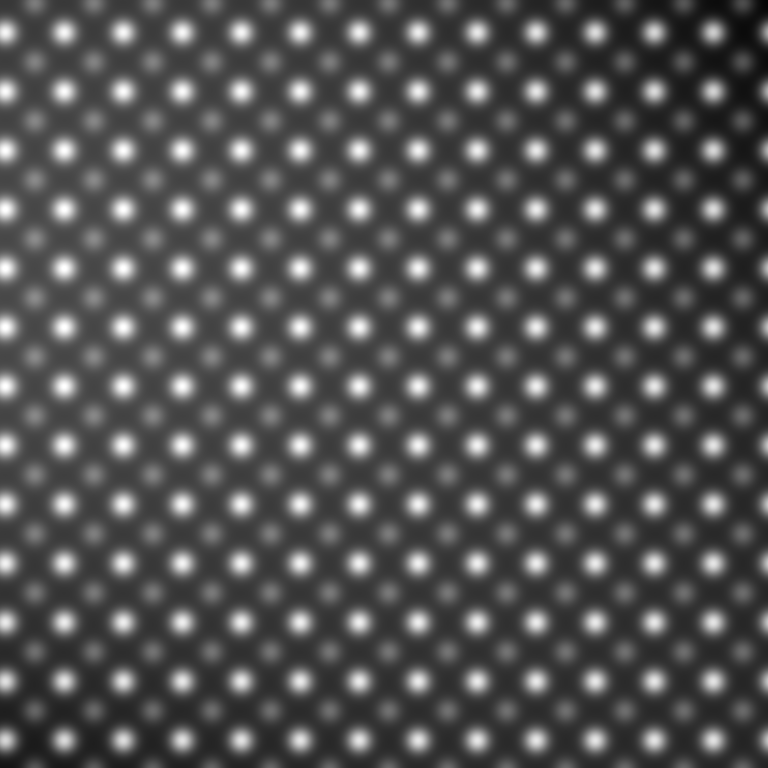
A WebGL 2 fragment shader for this pattern:

```glsl
#version 300 es
precision highp float;
// Soft glowing dots on a square grid, with dimmer dots in the gaps between them.
// Both grids are Gaussian spots in repeated cells, added to a broad, uneven
// grey ground that is lightest at the left and darkest at two corners.

uniform vec2 u_resolution;
out vec4 fragColor;

const float REPEATS = 13.017;               // cells across and down
const vec2 GRID_OFFSET = vec2(0.090, 0.469); // first bright dot, in cells
const float DOT_FALLOFF = 25.2;             // Gaussian sharpness, in cells
const float BRIGHT_LEVEL = 0.74;
const float DIM_LEVEL = 0.27;

// Gaussian spot at the centre of every unit cell; cells meet where it vanishes.
float softDots(vec2 cell, float falloff) {
    vec2 d = fract(cell + 0.5) - 0.5;
    return exp(-falloff * dot(d, d));
}

// Quadratic curve through v.x, v.y and v.z at t = 0, 0.5 and 1.
float curve(vec3 v, float t) {
    vec3 weights = vec3((1.0 - t) * (1.0 - 2.0 * t),
                        4.0 * t * (1.0 - t),
                        t * (2.0 * t - 1.0));
    return dot(v, weights);
}

// Smooth surface through three rows of left, middle and right levels.
float unevenGround(vec2 uv, vec3 bottom, vec3 middle, vec3 top) {
    vec3 column = vec3(curve(bottom, uv.x), curve(middle, uv.x), curve(top, uv.x));
    return curve(column, uv.y);
}

void main() {
    vec2 uv = gl_FragCoord.xy / u_resolution;
    vec2 cell = uv * REPEATS - GRID_OFFSET;

    // Ground light
    float grey = unevenGround(uv, vec3(0.07, 0.15, 0.13),
                                  vec3(0.27, 0.23, 0.13),
                                  vec3(0.21, 0.19, 0.01));

    // Bright dots, then dim dots shifted by half a cell
    grey += BRIGHT_LEVEL * softDots(cell, DOT_FALLOFF);
    grey += DIM_LEVEL * softDots(cell + 0.5, DOT_FALLOFF);

    fragColor = vec4(vec3(clamp(grey, 0.0, 1.0)), 1.0);
}
```
